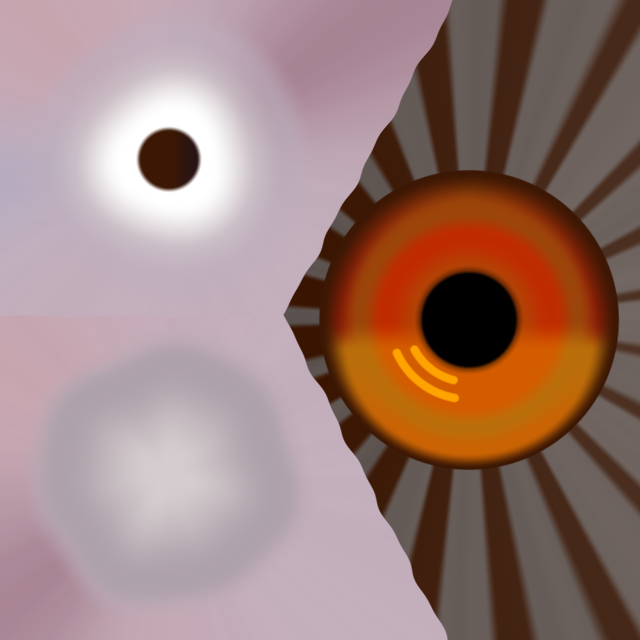
This background is drawn by a Shadertoy shader. Its source:

```glsl
// A dark wedge holding an amber iris with radial spokes, beside two pale panels:
// a white halo with a dark core above, a soft grey orb below.
// Built from polar falloffs, angular colour lobes and layered sines.

const float TAU = 6.2831853;

// Layout, in units of canvas height
const vec2 IRIS_POS = vec2(0.733, 0.5);
const vec2 HALO_POS = vec2(0.264, 0.751);
const vec2 ORB_POS = vec2(0.262, 0.258);
const vec2 WEDGE_TIP = vec2(0.443, 0.508);
const float WEDGE_SLOPE_UP = 0.545;
const float WEDGE_SLOPE_DOWN = 0.505;
const float IRIS_RADIUS = 0.234;
const float PUPIL_RADIUS = 0.0745;
const float CORE_RADIUS = 0.048;
const float SPOKE_COUNT = 20.0;
const float SPOKE_PHASE = 0.14;

// Palette
const vec3 LILAC = vec3(0.765, 0.685, 0.735);
const vec3 MAUVE = vec3(0.66, 0.52, 0.58);
const vec3 ROSE = vec3(0.78, 0.65, 0.69);
const vec3 LAVENDER = vec3(0.71, 0.68, 0.76);
const vec3 PEARL = vec3(0.83, 0.80, 0.81);
const vec3 ASH = vec3(0.68, 0.63, 0.665);
const vec3 STONE = vec3(0.41, 0.37, 0.355);
const vec3 UMBER = vec3(0.23, 0.09, 0.015);
const vec3 RED = vec3(0.75, 0.17, 0.0);
const vec3 RUST = vec3(0.70, 0.26, 0.02);
const vec3 BRONZE = vec3(0.61, 0.27, 0.04);
const vec3 EMBER = vec3(0.58, 0.12, 0.03);
const vec3 ORANGE = vec3(0.83, 0.36, 0.0);
const vec3 AMBER = vec3(0.73, 0.43, 0.04);
const vec3 GLINT = vec3(1.0, 0.64, 0.0);

float angleOf(vec2 p) { return atan(p.y, p.x); }

// Smooth bump around a direction given in degrees
float lobe(float a, float degrees, float sharpness) {
    return exp(sharpness * (cos(a - radians(degrees)) - 1.0));
}

// Layered sines over the angle; whole frequencies keep it seamless
float streaks(float a) {
    return 0.45 * sin(7.0 * a + 1.0)
         + 0.30 * sin(19.0 * a + 2.0 * sin(5.0 * a))
         + 0.25 * sin(53.0 * a + 2.0 * sin(11.0 * a));
}

vec3 haloPanel(vec2 p, float px) {
    float r = length(p), a = angleOf(p);
    vec3 col = mix(LILAC, ROSE, lobe(a, 135.0, 3.0));
    col = mix(col, MAUVE, lobe(a, 36.0, 8.0));
    col = mix(col, LAVENDER, 0.8 * lobe(a, 188.0, 12.0));
    col += 0.008 * streaks(a);

    // Faint disc, then the white glow
    float ripple = r + 0.006 * sin(3.0 * a + 1.0);
    float disc = 1.0 - smoothstep(0.19, 0.24, ripple);
    col = mix(col, mix(LILAC, LAVENDER, 0.35), 0.65 * disc);
    col = mix(col, ASH, 0.3 * lobe(a, 12.0, 5.0) * exp(-pow((r - 0.175) / 0.03, 2.0)));
    col = mix(col, PEARL, 0.75 * (1.0 - smoothstep(0.11, 0.19, ripple)));
    col = mix(col, vec3(1.0), 1.0 - smoothstep(0.07, 0.145, ripple));

    vec3 core = mix(UMBER, vec3(0.16, 0.08, 0.08), smoothstep(0.0, 0.04, p.x));
    return mix(core, col, smoothstep(-0.003 - px, 0.003 + px, r - CORE_RADIUS));
}

vec3 orbPanel(vec2 p) {
    float r = length(p), a = angleOf(p);
    vec3 col = mix(LILAC, ROSE, lobe(a, 150.0, 3.0));
    col = mix(col, MAUVE, lobe(a, 219.0, 7.0));
    col = mix(col, ROSE, 0.5 * lobe(a, 268.0, 10.0));
    col += 0.008 * streaks(a);

    float ripple = r + 0.006 * sin(4.0 * a) + 0.004 * sin(7.0 * a);
    vec3 orb = mix(PEARL, ASH, smoothstep(0.02, 0.17, ripple));
    orb = mix(orb, LILAC, 0.6 * smoothstep(0.17, 0.225, ripple));
    return mix(orb, col, smoothstep(0.185, 0.235, ripple));
}

vec3 spokes(float a) {
    float turn = (a - SPOKE_PHASE) * SPOKE_COUNT / TAU;
    float offset = abs(turn - round(turn)) + 0.035 * streaks(a);
    float halfWidth = 0.21 - 0.11 * cos(a);
    float dark = 1.0 - smoothstep(halfWidth - 0.07, halfWidth + 0.07, offset);
    vec3 gap = STONE * (0.97 + 0.10 * cos(a) + 0.04 * streaks(a));
    return mix(gap, UMBER, dark * (0.85 - 0.2 * cos(a)));
}

// Distance to a rounded arc in the lower left of the iris
float arcDistance(vec2 p, float radius, float halfSpan) {
    float mid = radians(-128.0);
    float bend = clamp(mod(angleOf(p) - mid + 0.5 * TAU, TAU) - 0.5 * TAU, -halfSpan, halfSpan);
    return length(p - radius * vec2(cos(mid + bend), sin(mid + bend)));
}

vec3 iris(vec2 p, float px) {
    float r = length(p);
    vec2 dir = p / max(r, 1e-4);
    float low = 1.0 - smoothstep(-0.05, 0.0, p.y);
    vec3 inner = mix(RED, RUST, 1.0 - smoothstep(0.08, 0.125, r));
    vec3 col = mix(mix(inner, ORANGE, low), mix(BRONZE, AMBER, low), smoothstep(0.135, 0.168, r));
    col = mix(col, EMBER, (1.0 - low) * abs(dir.x) * smoothstep(0.172, 0.205, r));
    col = mix(col, ORANGE, 0.6 * low * smoothstep(0.3, 0.9, -dir.y) * smoothstep(0.17, 0.2, r));

    // Dark rim, thinnest at the bottom
    float rimStart = mix(0.208, 0.18, smoothstep(-1.0, 0.5, dir.y));
    col = mix(col, UMBER, smoothstep(rimStart, 0.233, r));
    float arcs = min(arcDistance(p, 0.124, 0.48), arcDistance(p, 0.097, 0.41));
    col = mix(GLINT, col, smoothstep(0.0045, 0.0085, arcs));
    col *= mix(0.6, 1.0, smoothstep(PUPIL_RADIUS, 0.087, r));
    return col * smoothstep(-0.002 - px, 0.002 + px, r - PUPIL_RADIUS);
}

void mainImage(out vec4 fragColor, in vec2 fragCoord) {
    float px = 1.0 / iResolution.y;
    vec2 uv = fragCoord * px;

    // Pale panels meeting at a slightly wavy seam
    float seam = WEDGE_TIP.y - 0.002 + 0.0015 * sin(40.0 * uv.x);
    vec3 col = mix(orbPanel(uv - ORB_POS), haloPanel(uv - HALO_POS, px),
                   smoothstep(-px, px, uv.y - seam));

    // Wedge with spokes
    vec2 q = uv - IRIS_POS;
    float rise = uv.y - WEDGE_TIP.y;
    float edge = WEDGE_TIP.x + max(rise * WEDGE_SLOPE_UP, -rise * WEDGE_SLOPE_DOWN);
    edge += (0.003 * sin(55.0 * uv.y) + 0.0015 * sin(117.0 * uv.y)) * smoothstep(0.0, 0.06, abs(rise));
    col = mix(col, spokes(angleOf(q)), smoothstep(-px, px, uv.x - edge));

    col = mix(iris(q, px), col, smoothstep(-px, px, length(q) - IRIS_RADIUS));
    fragColor = vec4(col, 1.0);
}
```
